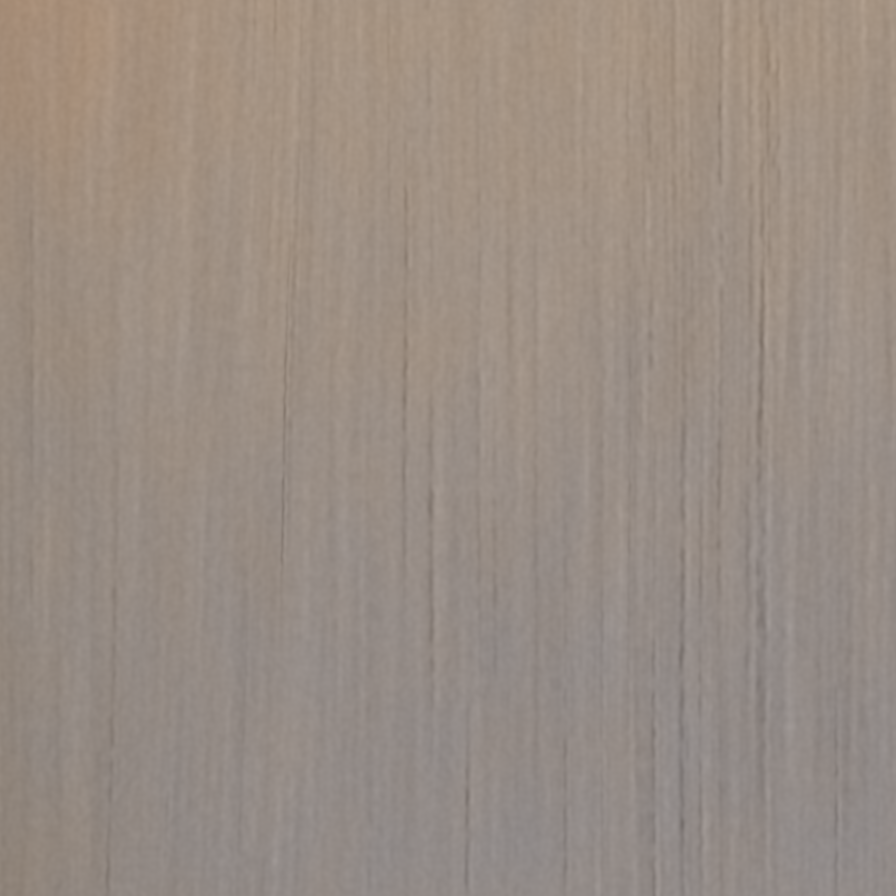
Reproduce this texture procedurally as a Shadertoy shader.

```glsl
const vec3 WARM_TOP = vec3(0.650, 0.580, 0.514);
const vec3 COOL_BASE = vec3(0.574, 0.546, 0.534);
const vec3 BROWN_EDGE = vec3(0.556, 0.508, 0.462);
const vec3 CORNER_GLOW = vec3(0.025, -0.010, -0.035);
const int SCRATCH_COUNT = 54;

// Integer hash giving two values in 0..1
vec2 hash2(ivec2 cell) {
    uvec2 h = uvec2(cell) * uvec2(1597u, 3812u) + uvec2(7919u, 104729u);
    h.x += h.y * 1664525u;
    h = (h ^ (h >> 15u)) * 73244475u;
    h.y += h.x * 22695477u;
    h = (h ^ (h >> 16u)) * 73244475u;
    h.x += h.y;
    h ^= h >> 15u;
    return vec2(h & 65535u) / 65535.0;
}

float cornerSlope(ivec2 cell, vec2 offset) {
    float angle = 6.28318 * hash2(cell).x;
    return dot(vec2(cos(angle), sin(angle)), offset);
}

float gradientNoise(vec2 p) {
    ivec2 i = ivec2(floor(p));
    vec2 f = fract(p);
    vec2 s = f * f * f * (f * (f * 6.0 - 15.0) + 10.0);
    float low = mix(cornerSlope(i, f),
                    cornerSlope(i + ivec2(1, 0), f - vec2(1, 0)), s.x);
    float high = mix(cornerSlope(i + ivec2(0, 1), f - vec2(0, 1)),
                     cornerSlope(i + ivec2(1, 1), f - vec2(1, 1)), s.x);
    return mix(low, high, s.y);
}

// Soft light falling from warm at the top to grey at the lower right
vec3 wallLight(vec2 uv) {
    float height = uv.y - 0.12 * (uv.x - 0.5) + 0.08 * gradientNoise(uv * 3.0);
    vec3 color = mix(COOL_BASE, WARM_TOP, smoothstep(0.05, 1.08, height));
    color = mix(color, BROWN_EDGE, 0.8 * exp(-6.0 * uv.x) * (1.0 - 0.7 * uv.y));
    vec2 fromCorner = (uv - vec2(0.0, 1.0)) / vec2(0.22, 0.20);
    return color + CORNER_GLOW * exp(-dot(fromCorner, fromCorner));
}

// Bends the brush direction on the left and roughens every stroke a little
vec2 brushSpace(vec2 uv) {
    float bend = (uv.x - 0.24) / 0.13;
    float lean = 0.04 * uv.y * exp(-bend * bend);
    float sway = 0.005 * gradientNoise(uv * vec2(4.0, 2.5) + 31.0);
    float rough = 0.0016 * gradientNoise(uv * vec2(60.0, 75.0) + 13.0);
    return vec2(uv.x - lean + sway + rough, uv.y);
}

// Fine bristle marks, broken into short dashes along their length
float streaks(vec2 p, float fineness) {
    float broad = gradientNoise(p * vec2(30.0, 1.6) + 5.0);
    float medium = gradientNoise(p * vec2(70.0, 2.2) + 17.0);
    float fine = gradientNoise(p * vec2(125.0, 4.0) + 43.0);
    float dash = 1.0 + 1.3 * gradientNoise(p * vec2(70.0, 45.0) + 83.0);
    return 0.014 * broad + (0.026 * medium + 0.026 * fineness * fine) * dash;
}

// Dark groove with a faint lit ridge on its right side
float groove(float offset, float width) {
    float d = offset / width;
    return 0.45 * exp(-(d - 2.2) * (d - 2.2)) - exp(-d * d);
}

float scratches(vec2 p) {
    float sum = 0.0;
    for (int i = 0; i < SCRATCH_COUNT; i++) {
        vec2 place = hash2(ivec2(i, 11));
        vec2 form = hash2(ivec2(i, 29));
        vec2 tone = hash2(ivec2(i, 53));
        // Every third scratch joins the dense band on the right
        float x = i % 3 == 0 ? mix(0.70, 0.89, place.x) : place.x;
        float halfLength = mix(0.18, 0.60, form.x);
        float along = abs(p.y - place.y) / halfLength;
        float fade = 1.0 - smoothstep(0.3, 1.0, along);
        float row = float(i) + 0.5;
        float wear = 0.85 + 1.5 * gradientNoise(vec2(p.y * 55.0, row))
                   + 0.8 * gradientNoise(vec2(p.y * 14.0, row + 200.0));
        float depth = mix(0.014, 0.050, tone.x * tone.x);
        float width = mix(0.0020, 0.0032, form.y);
        sum += depth * fade * max(wear, 0.0) * groove(p.x - x, width);
    }
    return sum;
}

// Small soft mottling over the whole surface
float grain(vec2 uv) {
    float dashes = gradientNoise(uv * vec2(115.0, 65.0) + 71.0);
    float specks = gradientNoise(uv * 140.0 + 97.0);
    return 0.019 * dashes + 0.017 * specks;
}

void mainImage(out vec4 fragColor, in vec2 fragCoord) {
    vec2 uv = fragCoord / iResolution.xy;
    vec2 brush = brushSpace(uv);
    float fineness = mix(0.7, 1.3, smoothstep(0.55, 0.75, uv.x));
    float relief = streaks(brush, fineness) + scratches(brush) + grain(uv);
    float tint = 0.014 * gradientNoise(uv * vec2(18.0, 9.0) + 61.0);
    vec3 color = wallLight(uv) + relief + tint * vec3(0.8, 0.0, -1.0);
    fragColor = vec4(clamp(color, 0.0, 1.0), 1.0);
}
```
